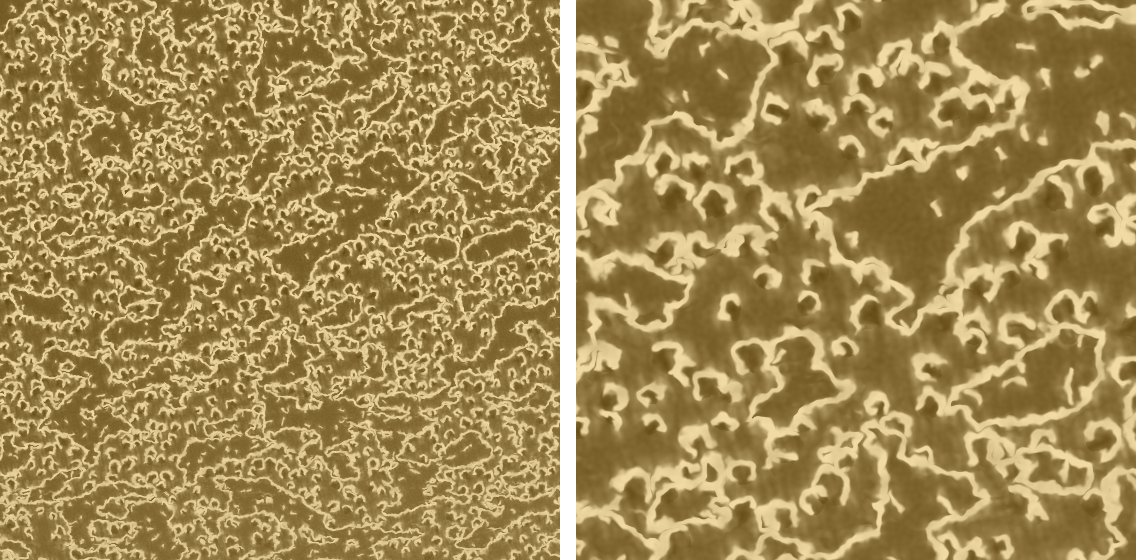
Left, the full canvas; right, a detail of the centre.
This texture is drawn by a WebGL 1 fragment shader. Its source:

```glsl
precision highp float;
uniform vec2 u_resolution;

vec2 hash2(vec2 p) {
  vec3 q = fract(vec3(p.xyx) * vec3(0.1031, 0.1030, 0.0973));
  q += dot(q, q.yzx + 33.33);
  return fract((q.xx + q.yz) * q.zy);
}

float corner(vec2 cell, vec2 offset) {
  return dot(hash2(cell) * 2.0 - 1.0, offset);
}

float gradientNoise(vec2 p) {
  vec2 i = floor(p), f = p - i;
  vec2 u = f * f * f * (f * (f * 6.0 - 15.0) + 10.0);
  vec2 e = vec2(1.0, 0.0);
  return mix(mix(corner(i, f), corner(i + e, f - e), u.x),
             mix(corner(i + e.yx, f - e.yx), corner(i + 1.0, f - 1.0), u.x), u.y);
}

// Positive on crowded ground, negative on open plains; flattened near the bottom.
float terrain(vec2 p) {
  p.y -= 0.35 * (1.0 - p.y) * (1.0 - p.y);
  p += 0.02 * vec2(gradientNoise(p * 9.0 + 40.0), gradientNoise(p * 9.0 + 80.0));
  return gradientNoise(p * 8.5 + 11.0) + 0.85 * gradientNoise(p * 16.0 + 23.0)
       + 0.3 * gradientNoise(p * 33.0 + 37.0) + 0.09 * gradientNoise(p * 80.0) + 0.07;
}

// Arc of radius r, centred on +y, reaching the angle halfSpan on both sides.
float arcDistance(vec2 q, float r, float halfSpan) {
  q.x = abs(q.x);
  float a = min(atan(q.x, q.y), halfSpan);
  return length(q - r * vec2(sin(a), cos(a)));
}

float segmentDistance(vec2 q, float halfLength) {
  q.y -= clamp(q.y, -halfLength, halfLength);
  return length(q);
}

void main() {
  vec2 uv = gl_FragCoord.xy / u_resolution.y;
  float pixel = 1.0 / u_resolution.y;
  vec2 p = uv + 0.006 * vec2(gradientNoise(uv * 95.0), gradientNoise(uv * 95.0 + 57.0))
         + 0.002 * vec2(gradientNoise(uv * 230.0), gradientNoise(uv * 230.0 + 31.0));

  // Ragged borders between the two kinds of ground
  float h = terrain(p);
  vec2 e = vec2(0.0015, 0.0);
  vec2 slope = vec2(terrain(p + e) - h, terrain(p + e.yx) - h) / e.x;
  float signedBorder = h / max(length(slope), 4.0);
  float line = abs(signedBorder);
  float halo = exp(-line / (signedBorder > 0.0 ? 0.006 : 0.0035));
  float hollow = 0.0;

  // Arches on crowded ground, slivers and flecks on the plains
  const float CELLS = 43.0;
  vec2 cell = floor(p * CELLS);
  for (int j = -1; j <= 1; j++) {
    for (int i = -1; i <= 1; i++) {
      vec2 id = cell + vec2(float(i), float(j));
      vec2 spot = hash2(id + 5.0), form = hash2(id + 71.0);
      vec2 center = id + 0.5 + 0.85 * (spot - 0.5);
      vec2 q = p * CELLS - center;
      float ground = terrain(center / CELLS);
      float turn = (form.x - 0.5) * (ground > 0.0 ? 2.2 : 2.8);
      q = mat2(cos(turn), sin(turn), -sin(turn), cos(turn)) * q;
      if (ground > 0.02 && form.y < 0.9) {
        float r = 0.2 + 0.22 * spot.x;
        q.y *= 0.75 + 0.45 * spot.y;
        float d = arcDistance(q, r, 1.2 + 1.2 * form.y) / CELLS;
        line = min(line, d);
        halo = max(halo, exp(-d / (length(q) > r ? 0.0055 : 0.003)));
        q.y += 0.35 * r;
        hollow = max(hollow, exp(-dot(q, q) / (r * r * 0.6)));
      } else if (ground < -0.02 && form.y < 0.8) {
        float d = segmentDistance(q, 0.06 + 0.34 * spot.x * spot.y) / CELLS;
        line = min(line, d + 0.0006);
        halo = max(halo, 0.9 * exp(-d / 0.0035));
      }
    }
  }

  // Pale ridges with a hairy glow, over a sheet that brightens downwards
  float ridge = 1.0 - smoothstep(0.0014 - pixel * 0.4, 0.0034 + pixel * 0.4, line);
  float hairs = 0.85 + 1.3 * gradientNoise(vec2(uv.x * 190.0 + uv.y * 40.0, uv.y * 60.0));
  float bottom = smoothstep(0.55, 0.0, uv.y - 0.15 * (uv.x - 0.5));
  float tone = 0.68 * halo * hairs - 0.17 * hollow;
  tone = mix(tone, 0.98 + 0.3 * gradientNoise(uv * 75.0), ridge);
  tone = tone * (1.0 - 0.2 * bottom) + 0.1 * bottom + 0.03 * uv.x;
  tone += 0.08 * gradientNoise(uv * 260.0);

  vec3 ochre = vec3(0.455, 0.355, 0.145);
  vec3 paleGold = vec3(0.92, 0.83, 0.62);
  gl_FragColor = vec4(mix(ochre, paleGold, clamp(tone, -0.15, 1.05)), 1.0);
}
```
